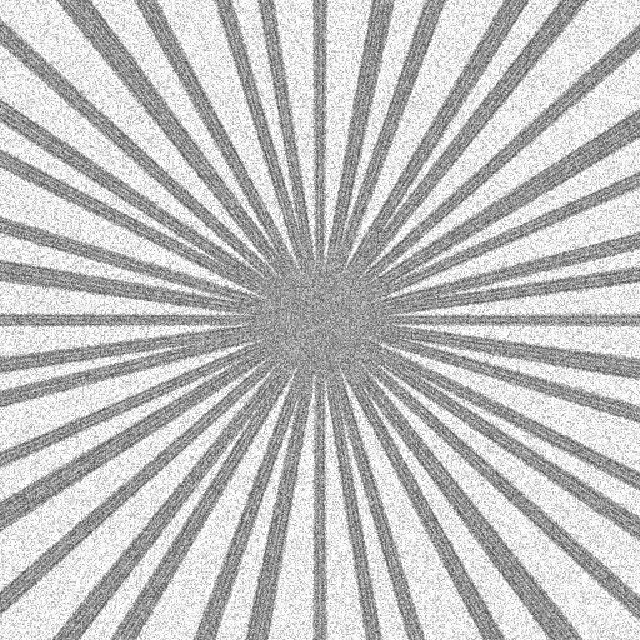
Give the GLSL for this background, as a WebGL 2 fragment shader.

```glsl
#version 300 es
precision highp float;
// Grainy grey sunburst: brushed rays crossing at the centre of pale speckled paper.

uniform vec2 u_resolution;
out vec4 fragColor;

const int LINE_COUNT = 20;
// Direction of each full line through the centre, in degrees from the right
const float LINE_ANGLE[LINE_COUNT] = float[](
    0.0, 8.1, 13.9, 23.7, 31.6, 41.6, 51.5, 58.4, 70.1, 78.8,
    90.0, 99.6, 106.8, 118.6, 127.6, 137.9, 146.8, 153.2, 163.5, 171.2);
// Width of each line at the canvas edge, in thousandths of the canvas
const float EDGE_WIDTH[LINE_COUNT] = float[](
    19.0, 25.0, 25.0, 23.0, 36.0, 26.0, 30.0, 31.0, 30.0, 35.0,
    21.0, 25.0, 26.0, 29.0, 37.0, 26.0, 28.0, 25.0, 25.0, 33.0);

const float INNER_HALF_WIDTH = 0.0072;
const float EDGE_SOFTNESS = 0.0028;
const float CORE_RADIUS = 0.095;
const float PAPER_TONE = 0.945;
const float RAY_TONE = 0.585;
const float CORE_TONE = 0.61;
const float STREAK_FREQUENCY = 840.0;
const float STREAK_DEPTH = 0.09;
const float GRAIN_CELLS = 512.0;
const float PAPER_GRAIN = 0.34;
const float RAY_GRAIN = 0.27;

float hash(vec2 cell) {
    vec3 q = fract(vec3(cell.xyx) * 0.1031);
    q += dot(q, q.yzx + 33.33);
    return fract((q.x + q.y) * q.z);
}

// Speckle centred on zero, with a triangular spread
float grain(vec2 p) {
    vec2 cell = floor(p * GRAIN_CELLS) + 2000.0;
    return hash(cell) + hash(cell + 517.0) - 1.0;
}

// Fine bristle marks that run along a ray and slowly drift sideways
float bristles(float across, float along, float seed) {
    float phase = seed * 2.4 + sign(along) * 1.3;
    float drift = along * 5.0 * sin(seed * 7.1);
    float coarse = sin(across * STREAK_FREQUENCY + drift + phase);
    float fine = sin(across * STREAK_FREQUENCY * 1.63 - drift * 1.4 + phase * 3.0);
    return 0.65 * coarse + 0.35 * fine;
}

// Returns ray coverage in x and the bristle pattern of the nearest ray in y
vec2 sunburst(vec2 p) {
    float nearest = 1e3;
    float streak = 0.0;
    for (int i = 0; i < LINE_COUNT; i++) {
        float angle = radians(LINE_ANGLE[i]);
        vec2 direction = vec2(cos(angle), sin(angle));
        float along = dot(p, direction);
        float across = dot(p, vec2(-direction.y, direction.x));
        float spread = clamp(abs(along) * 2.0, 0.0, 1.2);
        float halfWidth = mix(INNER_HALF_WIDTH, EDGE_WIDTH[i] * 0.0005, spread);
        float dist = abs(across) - halfWidth;
        if (dist < nearest) {
            nearest = dist;
            float rim = smoothstep(0.3, 0.8, abs(across) / halfWidth);
            streak = bristles(across, along, float(i)) - 0.5 * rim;
        }
    }
    float coverage = 1.0 - smoothstep(-EDGE_SOFTNESS, EDGE_SOFTNESS, nearest);
    return vec2(coverage, streak);
}

void main() {
    float side = min(u_resolution.x, u_resolution.y);
    vec2 p = (gl_FragCoord.xy - 0.5 * u_resolution) / side;
    float radius = length(p);

    // Rays, blending into an even core where they merge
    vec2 rays = sunburst(p);
    float core = 1.0 - smoothstep(CORE_RADIUS * 0.7, CORE_RADIUS * 1.5, radius);
    float rayTone = mix(RAY_TONE + STREAK_DEPTH * rays.y, CORE_TONE, core);

    // Paper, ink and speckle
    float tone = mix(PAPER_TONE, rayTone, rays.x);
    tone += mix(PAPER_GRAIN, RAY_GRAIN, rays.x) * grain(p);
    fragColor = vec4(vec3(clamp(tone, 0.3, 0.99)), 1.0);
}
```
